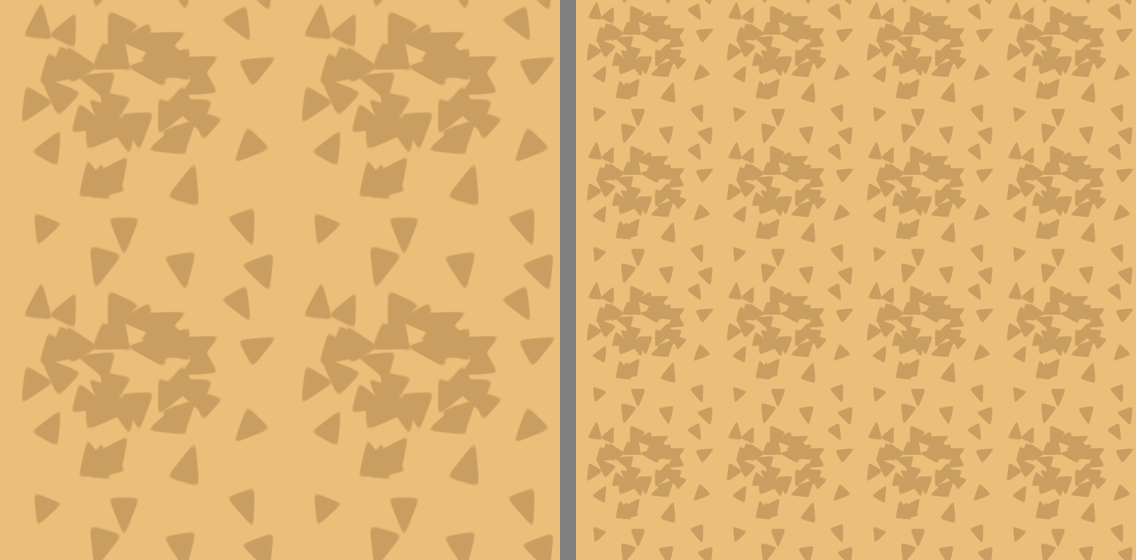
Left, the tile; right, the same tile 2 across and 2 down.
Write a WebGL 1 fragment shader that draws this pattern.

```glsl
precision highp float;
// Flat sandy ground strewn with darker rounded pebbles, partly gathered in a clump.

uniform vec2 u_resolution;

const float REPEATS = 2.0;
const int SCATTERED = 20;
const int PEBBLES = 47;
const vec2 CLUMP_CENTER = vec2(0.45, 0.64);
const float CLUMP_RADIUS = 0.33;
const float TAU = 6.2831853;

float hash(float id, float salt) {
    return fract(sin(id * 12.9898 + salt * 78.233) * 43758.5453);
}

vec2 direction(float angle) {
    return vec2(cos(angle), sin(angle));
}

// Shortest offset between two points of a tile that wraps
vec2 wrappedOffset(vec2 p, vec2 center) {
    return fract(p - center + 0.5) - 0.5;
}

vec2 rotate(vec2 p, float angle) {
    vec2 d = direction(angle);
    return vec2(d.x * p.x + d.y * p.y, d.x * p.y - d.y * p.x);
}

// Soft triangle: three half planes blended into bulging sides and round corners
float pebbleDistance(vec2 p, float radius, float stretch) {
    p.x /= stretch;
    float sharpness = 4.2 / radius;
    float sum = 0.0;
    for (int i = 0; i < 3; i++) {
        vec2 normal = direction(TAU * (float(i) + 0.5) / 3.0);
        sum += exp(sharpness * dot(p, normal));
    }
    return log(sum) / sharpness - radius;
}

float smoothUnion(float a, float b, float blend) {
    float h = max(blend - abs(a - b), 0.0) / blend;
    return min(a, b) - h * h * blend * 0.25;
}

// Evenly spread over the whole tile
vec2 scatteredPosition(float id) {
    return fract(vec2(0.7549, 0.5698) * id + vec2(0.1, 0.35));
}

// Random within a disc
vec2 clumpedPosition(float id) {
    float distanceOut = CLUMP_RADIUS * sqrt(hash(id, 1.0));
    return CLUMP_CENTER + distanceOut * direction(TAU * hash(id, 2.0));
}

float pebbleField(vec2 p) {
    float field = 1.0;
    for (int i = 0; i < PEBBLES; i++) {
        float id = float(i) + 1.0;
        vec2 center = i < SCATTERED ? scatteredPosition(id) : clumpedPosition(id);
        vec2 local = rotate(wrappedOffset(p, center), TAU * hash(id, 3.0));
        float radius = mix(0.031, 0.037, hash(id, 4.0));
        float stretch = mix(1.15, 1.45, hash(id, 5.0));
        field = smoothUnion(field, pebbleDistance(local, radius, stretch), 0.006);
    }
    return field;
}

void main() {
    vec2 tile = fract(gl_FragCoord.xy / u_resolution * REPEATS);
    float edge = REPEATS / min(u_resolution.x, u_resolution.y);

    vec3 sand = vec3(0.927, 0.747, 0.478);
    vec3 stone = vec3(0.788, 0.620, 0.376);

    float cover = 1.0 - smoothstep(-edge, edge, pebbleField(tile));
    gl_FragColor = vec4(mix(sand, stone, cover), 1.0);
}
```
